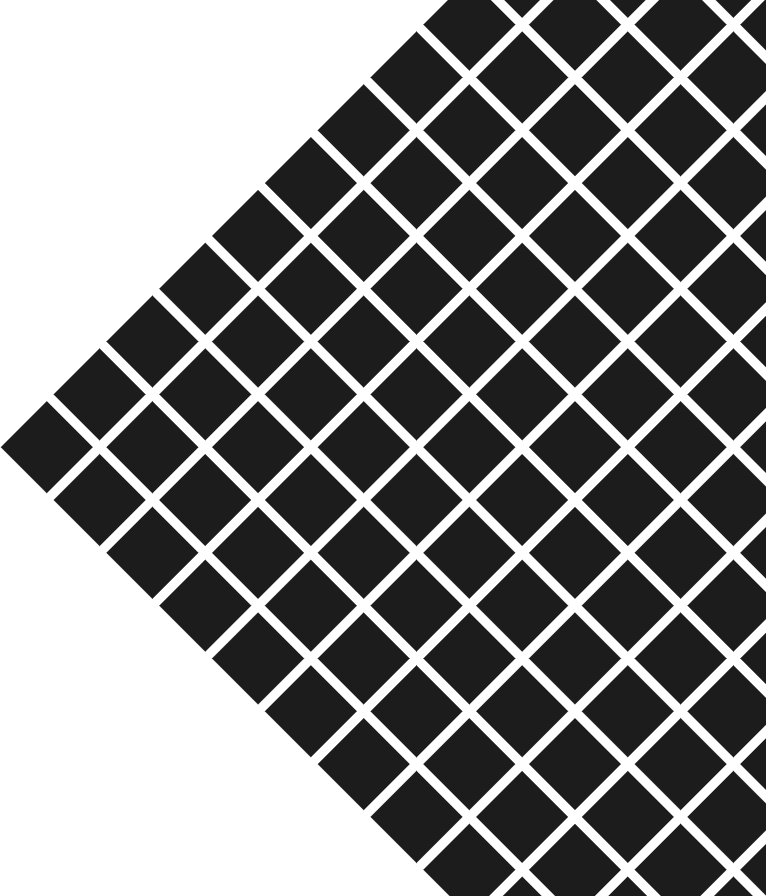
Reproduce this pattern procedurally as a Shadertoy shader.

```glsl
// Signed distance to a quarter-plane of square tiles, in diagonal coordinates
float tileDistance(vec2 diagonal, float period, float halfSize) {
    vec2 cell = max(floor(diagonal / period + 0.5), 0.0);
    vec2 local = abs(diagonal - cell * period) - halfSize;
    return max(local.x, local.y) * inversesqrt(2.0);
}

void mainImage(out vec4 fragColor, in vec2 fragCoord) {
    // Height units, centred on the leftmost tile
    vec2 p = fragCoord / iResolution.y - vec2(0.0522, 0.5009);
    vec2 diagonal = vec2(p.x + p.y, p.x - p.y);

    // Dark tiles on white with one-pixel smooth edges
    float d = tileDistance(diagonal, 0.1179, 0.0514);
    float tile = clamp(0.5 - d * iResolution.y, 0.0, 1.0);
    vec3 paper = vec3(1.0);
    vec3 ink = vec3(0.11);
    fragColor = vec4(mix(paper, ink, tile), 1.0);
}
```
